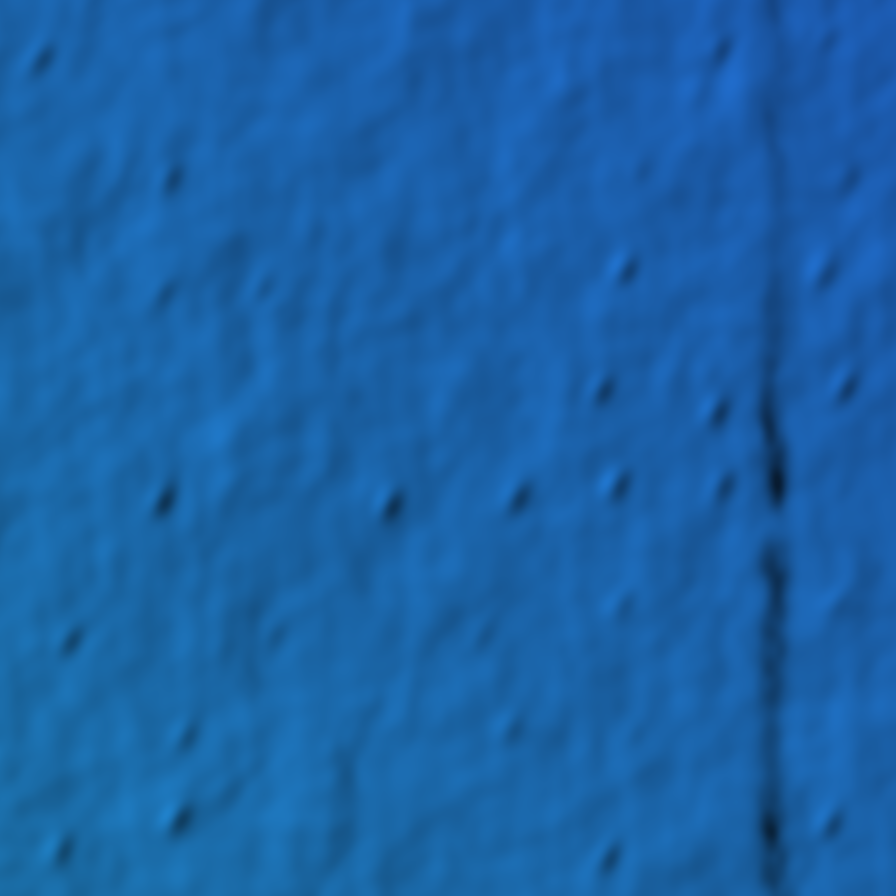
Write a Shadertoy shader that draws this texture.

```glsl
vec2 hash2(vec2 cell) {
    vec3 h = fract(cell.xyx * vec3(0.1031, 0.1030, 0.0973));
    h += dot(h, h.yzx + 33.33);
    return fract((h.xx + h.yz) * h.zy);
}

float gradientNoise(vec2 p) {
    vec2 i = floor(p), f = fract(p);
    vec2 u = f * f * f * (f * (f * 6.0 - 15.0) + 10.0);
    vec2 o = vec2(0.0, 1.0);
    float a = dot(hash2(i) * 2.0 - 1.0, f);
    float b = dot(hash2(i + o.yx) * 2.0 - 1.0, f - o.yx);
    float c = dot(hash2(i + o) * 2.0 - 1.0, f - o);
    float d = dot(hash2(i + 1.0) * 2.0 - 1.0, f - 1.0);
    return mix(mix(a, b, u.x), mix(c, d, u.x), u.y);
}

// Sparse small blisters, one candidate per cell
float blisters(vec2 p) {
    vec2 cell = floor(p * 8.0);
    vec2 center = (cell + 0.28 + 0.44 * hash2(cell + 50.0)) / 8.0;
    vec2 offset = p - center;
    offset.x -= 0.35 * offset.y;
    offset /= vec2(0.012, 0.018);
    float size = smoothstep(0.35, 1.0, hash2(cell + 90.0).x);
    return size * exp(-dot(offset, offset));
}

// Paint surface: soft lumps leaning along the rising diagonal
float paintHeight(vec2 p) {
    vec2 q = vec2(p.x - p.y, 0.8 * (p.x + p.y)) * 0.7;
    q += 0.02 * gradientNoise(p * 9.0 + 4.0);
    float height = 0.75 * gradientNoise(q * 13.0 + 20.0);
    height += 0.23 * gradientNoise(q * 31.0 + 61.0);
    height += 0.16 * gradientNoise(vec2(p.x * 34.0, p.y * 14.0 + 13.0));
    return height + 0.45 * blisters(p);
}

// Vertical seam whose depth changes along its length
float seam(vec2 p) {
    float center = 0.864 + 0.014 * gradientNoise(vec2(p.y * 9.0, 3.5));
    center += 0.008 * gradientNoise(vec2(p.y * 24.0, 5.5));
    float width = 0.015 + 0.012 * gradientNoise(vec2(p.y * 16.0, 8.5));
    float line = exp(-pow((p.x - center) / width, 2.0));
    float depth = mix(0.36, 0.16, smoothstep(0.54, 0.70, p.y));
    depth *= 1.0 + 1.1 * gradientNoise(vec2(p.y * 14.0, 17.5));
    depth *= 1.0 + 0.7 * gradientNoise(p * vec2(50.0, 35.0));
    depth *= 1.0 - 0.8 * exp(-pow((p.y - 0.41) / 0.03, 2.0));
    vec2 pit = (p - vec2(0.865, 0.458)) / vec2(0.014, 0.018);
    return line * depth + 0.32 * exp(-dot(pit, pit));
}

void mainImage(out vec4 fragColor, in vec2 fragCoord) {
    vec2 p = fragCoord / iResolution.y;

    // Greener blue at lower left, deeper blue at upper right
    vec3 lowerBlue = vec3(0.102, 0.426, 0.648);
    vec3 upperBlue = vec3(0.106, 0.344, 0.672);
    vec3 color = mix(lowerBlue, upperBlue, clamp(0.5 * (p.x + p.y), 0.0, 1.0));

    // Raking light from the upper left
    vec2 slope = vec2(0.0058, -0.0030);
    float relief = paintHeight(p + slope) - paintHeight(p - slope);
    relief *= relief < 0.0 ? 0.56 : 0.48;

    // Broad shading and faint brush streaks
    float shade = 1.0 + relief;
    shade += 0.07 * gradientNoise(p * 4.0 + 31.0);
    shade += 0.09 * gradientNoise(vec2(p.x * 32.0, p.y * 5.0 + 7.0));
    shade += 0.04 * gradientNoise(vec2(p.x * 6.0 + 9.0, p.y * 40.0));

    // Shadows beside the blisters and inside the seam
    shade -= 0.22 * blisters(p - vec2(0.009, -0.004));
    shade *= 1.0 - clamp(seam(p), 0.0, 0.7);

    fragColor = vec4(clamp(color * shade, 0.0, 1.0), 1.0);
}
```
